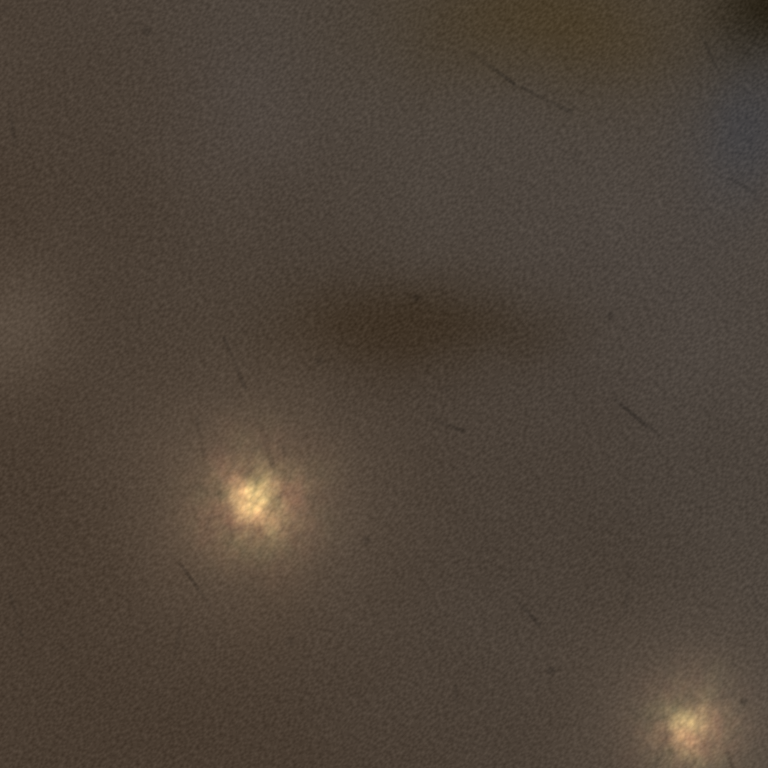
Reproduce this texture procedurally as a WebGL 2 fragment shader.

```glsl
#version 300 es
precision highp float;

uniform vec2 u_resolution;
out vec4 fragColor;

vec2 hash2(vec2 p) {
    vec3 q = fract(p.xyx * vec3(0.1031, 0.1030, 0.0973));
    q += dot(q, q.yzx + 33.33);
    return fract((q.xx + q.yz) * q.zy);
}

// Cellular noise: distance to the nearest jittered point
float cellular(vec2 p) {
    vec2 cell = floor(p), f = fract(p);
    float nearest = 2.0;
    for (int y = -1; y <= 1; y++) {
        for (int x = -1; x <= 1; x++) {
            vec2 o = vec2(x, y);
            vec2 d = o + hash2(cell + o + 300.0) - f;
            nearest = min(nearest, dot(d, d));
        }
    }
    return sqrt(nearest);
}

// Layered sines in turning directions, about -1 to 1
float clouds(vec2 p) {
    float sum = 0.0, gain = 0.5;
    for (int i = 0; i < 5; i++) {
        p = mat2(0.8, 0.6, -0.6, 0.8) * p + 1.7;
        sum += gain * sin(p.x + 1.3 * sin(p.y)) * cos(0.8 * p.y);
        p *= 1.8;
        gain *= 0.6;
    }
    return sum;
}

mat2 rotation(float a) {
    return mat2(cos(a), sin(a), -sin(a), cos(a));
}

float blob(vec2 p, vec2 center, vec2 radius) {
    vec2 d = (p - center) / radius;
    return exp(-dot(d, d));
}

float segment(vec2 p, vec2 a, vec2 b) {
    vec2 pa = p - a, ba = b - a;
    return length(pa - ba * clamp(dot(pa, ba) / dot(ba, ba), 0.0, 1.0));
}

// Warm light spot with a broken core and coloured fringes
vec3 lightSpot(vec2 p, vec2 center, float size) {
    vec2 d = (p - center) / size;
    d += 0.012 * vec2(clouds(p * 38.0), clouds(p * 38.0 + 9.0));
    float r2 = dot(d, d);
    vec2 fiber = rotation(0.6) * p * vec2(60.0, 38.0);
    float mottle = 0.6 * cellular(fiber) + 0.4 * cellular(fiber * 2.3) - 0.45;
    float core = exp(-r2 / 0.0008), mid = exp(-r2 / 0.0046), halo = exp(-r2 / 0.024);
    vec3 light = core * vec3(0.36, 0.29, 0.17) + mid * vec3(0.20, 0.155, 0.100)
               + halo * vec3(0.090, 0.072, 0.054);
    light *= 1.0 - 0.8 * mottle * smoothstep(0.02, 0.0, r2);
    float fringe = clouds(p * 48.0 + 4.0);
    return light + 0.05 * mid * fringe * vec3(0.8, -0.5, 0.0);
}

void main() {
    vec2 p = gl_FragCoord.xy / u_resolution;
    vec2 spotA = vec2(0.332, 0.346), spotB = vec2(0.90, 0.052);

    // Broad brown to grey ground
    float haze = clouds(p * 4.0 + 2.0);
    float coolness = smoothstep(-0.2, 0.9, p.x + 0.5 * p.y - 0.35 + 0.15 * haze);
    vec3 color = mix(vec3(0.287, 0.238, 0.194), vec3(0.300, 0.268, 0.238), coolness);
    color += 0.010 * haze + 0.007 * clouds(p * 14.0);

    // Soft stains and pale patches
    vec2 warped = p + 0.025 * vec2(clouds(p * 9.0), clouds(p * 9.0 + 5.0));
    color -= vec3(0.048, 0.056, 0.072) * blob(warped, vec2(0.56, 0.575), vec2(0.19, 0.060));
    color -= vec3(0.010, 0.026, 0.070) * blob(warped, vec2(0.72, 0.98), vec2(0.19, 0.09));
    color += vec3(-0.030, -0.006, 0.026) * blob(warped, vec2(0.98, 0.84), vec2(0.08, 0.11));
    color -= vec3(0.130, 0.125, 0.140) * blob(warped, vec2(1.01, 0.99), vec2(0.08, 0.06));
    color += vec3(0.012, 0.014, 0.020) * blob(warped, vec2(0.82, 0.62), vec2(0.22, 0.18));
    color += vec3(0.062, 0.060, 0.056) * blob(warped, vec2(0.02, 0.56), vec2(0.08, 0.09));
    color += vec3(0.012, 0.014, 0.020) * blob(warped, vec2(0.32, 0.86), vec2(0.10, 0.10));

    color += lightSpot(p, spotA, 1.0);
    color += 0.74 * lightSpot(p, spotB, 0.9);

    // Soft dark scratches and specks, denser around the spots
    float marks = 0.0;
    for (int i = 0; i < 26; i++) {
        vec2 h = hash2(vec2(i, 7)), g = hash2(vec2(i, 23));
        vec2 start = h;
        if (i % 4 == 0) start = spotA + (h - 0.5) * 0.22;
        if (i % 6 == 1) start = spotB + (h - 0.5) * 0.18;
        float angle = -0.9 + 1.6 * (g.x - 0.5);
        vec2 end = start + (0.02 + 0.06 * g.y) * vec2(cos(angle), sin(angle));
        float bend = 0.002 * sin(60.0 * dot(p, vec2(1.0, 0.7)) + float(i));
        float d = segment(p + bend, start, end);
        float fade = 0.65 + 0.35 * sin(110.0 * p.y + float(i));
        float strength = fade * (0.08 + 0.26 * g.x * g.y);
        marks = max(marks, strength * smoothstep(0.0050, 0.0004, d));
        vec2 speck = hash2(vec2(i, 41));
        marks = max(marks, 0.25 * h.x * g.y * smoothstep(0.009, 0.001, length(p - speck)));
    }
    color *= 1.0 - marks;

    // Fine slanted grain: dark rims and pale flecks
    vec2 rimPos = rotation(0.7) * p * vec2(230.0, 150.0);
    vec2 fleckPos = rotation(-0.5) * p * vec2(150.0, 220.0) + 17.0;
    float grain = cellular(fleckPos) - cellular(rimPos);
    color += grain * vec3(0.050, 0.047, 0.044);

    fragColor = vec4(clamp(color, 0.0, 1.0), 1.0);
}
```
